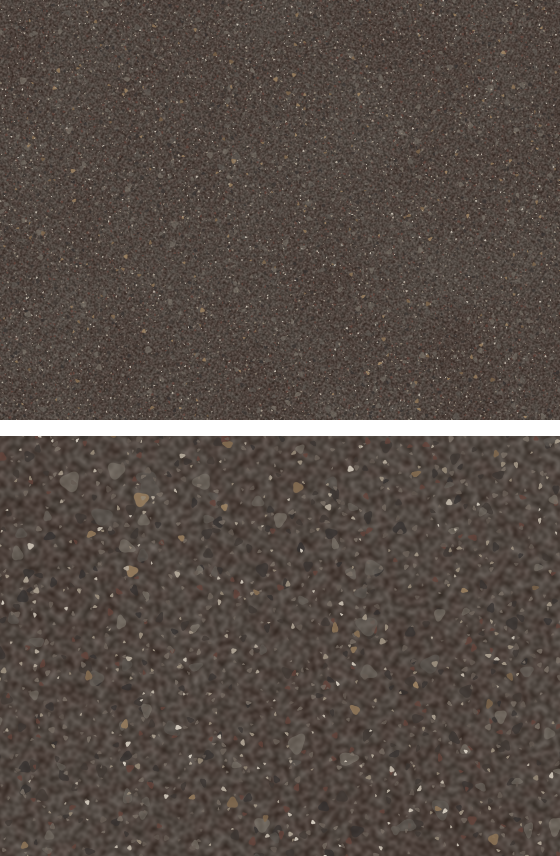
Top: the whole. Bottom: its middle third, enlarged.
A Shadertoy shader for this texture:

```glsl
// Dark brown speckled composite stone: a finely grained matrix made of
// gradient noise, overlaid with scattered layers of rounded chips, from
// soft grey pebbles down to tiny bright flecks. Units: canvas height = 1.

vec3 hash3(vec2 p) {
    vec3 q = fract(p.xyx * vec3(0.1031, 0.1030, 0.0973));
    q += dot(q, q.yxz + 33.33);
    return fract((q.xxy + q.yzz) * q.zyx);
}

float gradDot(vec2 cell, vec2 offset) {
    float a = 6.2832 * hash3(cell).x;
    return dot(vec2(cos(a), sin(a)), offset);
}

// Gradient noise, roughly -0.7 to 0.7
float gradientNoise(vec2 p) {
    vec2 i = floor(p), f = p - i;
    vec2 u = f * f * f * (f * (f * 6.0 - 15.0) + 10.0);
    vec2 e = vec2(0.0, 1.0);
    return mix(mix(gradDot(i, f), gradDot(i + e.yx, f - e.yx), u.x),
               mix(gradDot(i + e.xy, f - e.xy), gradDot(i + 1.0, f - 1.0), u.x), u.y);
}

// Scattered chips: x is coverage, y is a random tone of the chip.
// density is the filled share of cells, radii are in canvas heights.
vec2 chips(vec2 p, float cells, float density, float minR, float maxR, float seed) {
    float pixel = 1.0 / iResolution.y;
    vec2 result = vec2(0.0);
    for (int y = -1; y <= 1; y++)
    for (int x = -1; x <= 1; x++) {
        vec2 id = floor(p * cells) + vec2(x, y);
        vec3 place = hash3(id + seed);
        vec3 form = hash3(id + seed + 57.3);
        if (place.z > density) continue;
        vec2 v = p - (id + place.xy) / cells;
        float turn = 6.2832 * form.x;
        v = mat2(cos(turn), sin(turn), -sin(turn), cos(turn)) * v;
        v.y *= 1.0 + 0.8 * form.y;
        float angle = atan(v.y, v.x + 1e-6);
        float r = mix(minR, maxR, form.z * form.z);
        r *= 1.0 + 0.15 * sin(3.0 * angle + 20.0 * form.y);
        float cover = smoothstep(0.8, -0.8, (length(v) - r) / pixel);
        if (cover > result.x) result = vec2(cover, fract(form.x * 7.0 + form.z));
    }
    return result;
}

void mainImage(out vec4 fragColor, in vec2 fragCoord) {
    vec2 p = fragCoord / iResolution.y + 3.0;
    vec2 tilted = mat2(0.83, 0.56, -0.56, 0.83) * p;

    // Matrix: warm and grey browns, with broad mottling and fine grain
    float broad = gradientNoise(p * 4.0) + 0.6 * gradientNoise(tilted * 9.0);
    float hue = gradientNoise(tilted * 75.0 + 9.0) + 0.4 * broad;
    vec3 color = mix(vec3(0.304, 0.257, 0.234), vec3(0.318, 0.287, 0.263),
                     smoothstep(-0.4, 0.4, hue));
    float grain = 0.13 * gradientNoise(tilted * 195.0)
                + 0.07 * gradientNoise(tilted.yx * 105.0 + 31.0);
    color += grain + 0.012 * broad;

    // Dark chips
    vec2 c = chips(p, 62.0, 0.42, 0.0022, 0.0055, 11.0);
    color = mix(color, mix(vec3(0.19, 0.18, 0.18), vec3(0.25, 0.22, 0.20), c.y), 0.7 * c.x);

    // Rust red chips
    c = chips(p, 64.0, 0.22, 0.0018, 0.0036, 23.0);
    color = mix(color, vec3(0.40, 0.265, 0.23), 0.75 * c.x);

    // Translucent grey pebbles
    c = chips(p, 38.0, 0.30, 0.0036, 0.0085, 37.0);
    vec3 pebble = mix(vec3(0.34, 0.32, 0.30), vec3(0.48, 0.45, 0.41), c.y) + 0.4 * grain;
    color = mix(color, pebble, 0.75 * c.x);

    // Small pale grains
    c = chips(p, 105.0, 0.42, 0.0010, 0.0026, 41.0);
    color = mix(color, mix(vec3(0.38, 0.34, 0.31), vec3(0.50, 0.46, 0.42), c.y), 0.8 * c.x);

    // Tan pebbles
    c = chips(p, 32.0, 0.15, 0.0026, 0.0058, 53.0);
    color = mix(color, mix(vec3(0.47, 0.38, 0.28), vec3(0.66, 0.55, 0.41), c.y), 0.85 * c.x);

    // Tiny bright flecks
    c = chips(p, 78.0, 0.30, 0.0010, 0.0025, 67.0);
    color = mix(color, mix(vec3(0.58, 0.53, 0.46), vec3(0.88, 0.85, 0.80), c.y * c.y), 0.9 * c.x);

    fragColor = vec4(clamp(color, 0.0, 1.0), 1.0);
}
```
